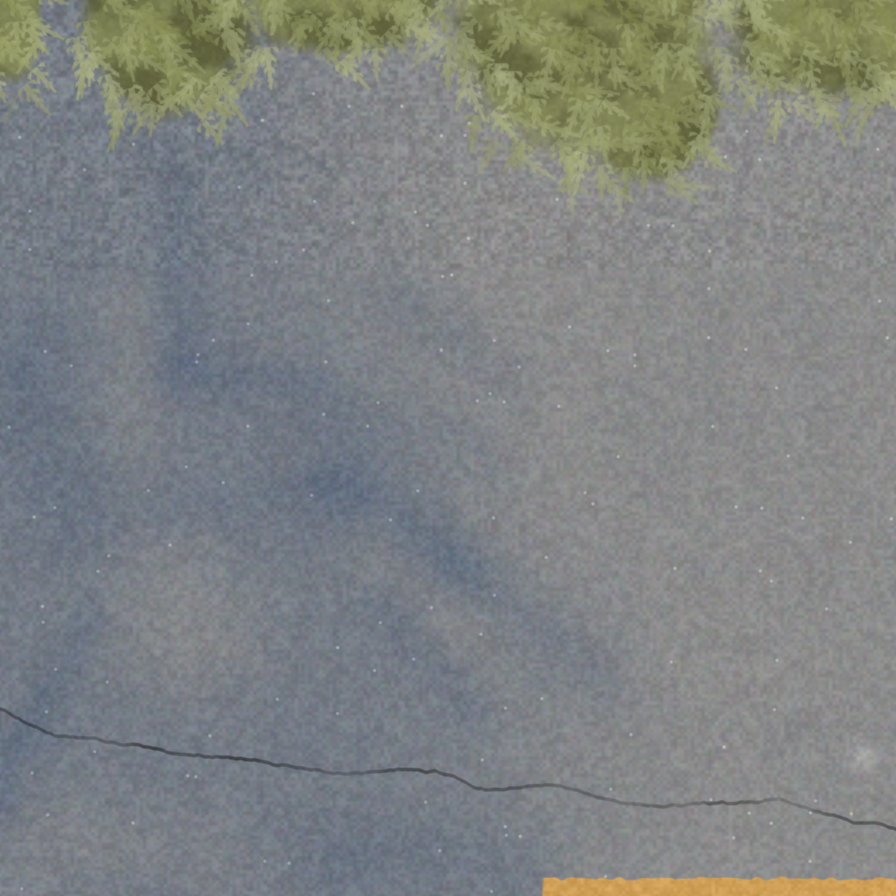
This texture is drawn by a three.js fragment shader. Its source:

```glsl
varying vec2 vUv;

#define SUNLIT vec3(0.545, 0.545, 0.545)
#define SHADE vec3(0.405, 0.445, 0.505)
#define LEAF_DARK vec3(0.36, 0.37, 0.19)
#define LEAF_MID vec3(0.51, 0.53, 0.31)
#define LEAF_PALE vec3(0.64, 0.66, 0.50)
#define PAINT vec3(0.83, 0.63, 0.33)
#define GRAIN 0.11
#define SPRIG_CELLS 19.0
#define SPRIG_LAYERS 6
#define SOFT 0.0014

float hash(vec2 p) {
  vec3 q = fract(vec3(p.xyx) * 0.1031);
  q += dot(q, q.yzx + 33.33);
  return fract((q.x + q.y) * q.z);
}

float noise(vec2 p) {
  vec2 i = floor(p), f = fract(p);
  f = f * f * (3.0 - 2.0 * f);
  return mix(mix(hash(i), hash(i + vec2(1.0, 0.0)), f.x),
             mix(hash(i + vec2(0.0, 1.0)), hash(i + 1.0), f.x), f.y);
}

float fbm(vec2 p) {
  return 0.55 * noise(p) + 0.3 * noise(p * 2.1 + 17.0) + 0.15 * noise(p * 4.3 + 41.0);
}

// Soft band around the segment a-b
float streak(vec2 p, vec2 a, vec2 b, float width) {
  vec2 d = b - a;
  vec2 q = p - a - d * clamp(dot(p - a, d) / dot(d, d), 0.0, 1.0);
  return exp(-dot(q, q) / (width * width));
}

float shadow(vec2 p) {
  vec2 w = p + 0.035 * (vec2(fbm(p * 8.0), fbm(p * 8.0 + 60.0)) - 0.5);
  float border = 0.43 + 0.24 * (1.0 - smoothstep(0.15, 0.85, w.y));
  float s = 0.62 * (1.0 - smoothstep(border - 0.3, border + 0.16, w.x));
  s += 0.42 * streak(w, vec2(0.38, 0.46), vec2(0.52, 0.37), 0.04);
  s += 0.30 * streak(w, vec2(0.52, 0.37), vec2(0.67, 0.25), 0.045);
  s += 0.28 * streak(w, vec2(0.45, 0.66), vec2(0.58, 0.57), 0.035);
  s += 0.22 * streak(w, vec2(0.36, 0.53), vec2(0.55, 0.50), 0.035);
  s += 0.28 * streak(w, vec2(0.20, 0.80), vec2(0.20, 0.60), 0.03);
  s += 0.30 * streak(w, vec2(0.20, 0.59), vec2(0.35, 0.57), 0.03);
  s += 0.32 * streak(w, vec2(0.02, 0.60), vec2(0.08, 0.40), 0.06);
  s += 0.28 * streak(w, vec2(0.20, 0.43), vec2(0.38, 0.45), 0.045);
  s += 0.36 * streak(w, vec2(0.00, 0.11), vec2(0.10, 0.30), 0.025);
  s += 0.25 * streak(w, vec2(0.43, 0.33), vec2(0.53, 0.21), 0.025);
  s += 0.28 * streak(w, vec2(0.38, 0.04), vec2(0.57, 0.02), 0.05);
  s -= 0.38 * streak(w, vec2(0.20, 0.33), vec2(0.23, 0.29), 0.075);
  s -= 0.25 * streak(w, vec2(0.42, 0.39), vec2(0.52, 0.31), 0.035);
  s -= 0.22 * streak(w, vec2(0.14, 0.65), vec2(0.14, 0.52), 0.04);
  s -= 0.22 * streak(w, vec2(0.05, 0.05), vec2(0.22, 0.05), 0.05);
  return clamp(s + 0.25 * (fbm(p * 11.0) - 0.5), 0.0, 1.1);
}

float ramp(float a, float b, float x) { return clamp((x - a) / (b - a), 0.0, 1.0); }

float crackHeight(float x) {
  float y = 0.208 - 0.028 * ramp(0.0, 0.06, x) - 0.043 * ramp(0.06, 0.37, x);
  y += 0.005 * ramp(0.37, 0.47, x) - 0.022 * ramp(0.47, 0.54, x);
  y += 0.004 * ramp(0.54, 0.62, x) - 0.024 * ramp(0.62, 0.71, x);
  y += 0.007 * ramp(0.71, 0.85, x) - 0.012 * ramp(0.87, 0.91, x) - 0.022 * ramp(0.91, 1.0, x);
  return y + 0.009 * (fbm(vec2(x * 45.0, 3.0)) - 0.5);
}

// Positive inside a clump of foliage
float clump(vec2 p, vec2 c, vec2 r) { return 1.0 - length((p - c) / r); }

float cover(vec2 p) {
  float c = max(clump(p, vec2(0.01, 1.0), vec2(0.045, 0.11)), clump(p, vec2(0.19, 1.0), vec2(0.115, 0.15)));
  c = max(c, clump(p, vec2(0.38, 1.02), vec2(0.15, 0.09)));
  c = max(c, clump(p, vec2(0.65, 1.02), vec2(0.18, 0.23)));
  c = max(c, clump(p, vec2(0.73, 0.88), vec2(0.085, 0.10)));
  c = max(c, clump(p, vec2(0.94, 1.01), vec2(0.16, 0.15)));
  return c + 0.3 * (fbm(p * 16.0) - 0.5);
}

// Tapered stem with slanted side needles; local.x runs along it
float sprig(vec2 local, float len) {
  float t = local.x / len, side = abs(local.y);
  float stem = side - 0.07 * (1.0 - 0.6 * t);
  float needle = abs(fract((local.x - side) / 0.27) - 0.5) * 0.19 - 0.04;
  float d = min(stem, max(needle, side - 0.26 * (1.0 - t)));
  return max(d, max(-local.x, local.x - len));
}

vec3 foliage(vec3 ground, vec2 p) {
  float inside = cover(p), tone = fbm(p * 23.0 + 9.0);
  vec3 col = mix(ground, mix(LEAF_DARK, LEAF_MID, smoothstep(0.3, 0.65, tone)), 0.85 * smoothstep(0.08, 0.32, inside));
  for (int layer = 0; layer < SPRIG_LAYERS; layer++) {
    float k = float(layer);
    vec2 g = p * SPRIG_CELLS + k * vec2(0.37, 0.61), cell = floor(g);
    for (int n = 0; n < 9; n++) {
      vec2 id = cell + vec2(mod(float(n), 3.0), floor(float(n) / 3.0)) - 1.0;
      vec2 seed = id + k * 53.0 + 7.0;
      vec2 root = id + vec2(hash(seed), hash(seed + 19.0));
      vec2 home = (root - k * vec2(0.37, 0.61)) / SPRIG_CELLS;
      float depth = cover(home);
      float angle = -1.45 + 2.2 * (hash(seed + 31.0) - 0.5) + 0.4 * smoothstep(0.5, 0.7, home.x);
      vec2 dir = vec2(cos(angle), sin(angle)), q = g - root;
      float d = sprig(vec2(dot(q, dir), dot(q, vec2(-dir.y, dir.x))), 0.55 + 0.4 * hash(seed + 47.0));
      float mask = 1.0 - smoothstep(-SOFT, SOFT, d / SPRIG_CELLS);
      vec3 leaf = mix(LEAF_PALE, LEAF_MID, clamp(depth * 1.1 + 0.7 * (hash(seed + 73.0) - 0.5), 0.0, 1.0));
      leaf *= 0.86 + 0.28 * tone;
      col = mix(col, leaf, mask * 0.72 * smoothstep(0.0, 0.08, depth));
    }
  }
  return col;
}

void main() {
  vec2 p = vUv;
  // Asphalt with shade, grain and pale chips
  vec3 col = mix(SUNLIT, SHADE, shadow(p));
  float grain = 0.6 * noise(p * 260.0) + 0.4 * noise(p * 125.0 + 30.0) - 0.5;
  vec3 tint = vec3(noise(p * 150.0 + 11.0), noise(p * 150.0 + 83.0), noise(p * 150.0 + 157.0)) - 0.5;
  col += GRAIN * grain + 0.028 * tint;
  vec2 chip = p * 70.0, id = floor(chip);
  float dist = length(fract(chip) - 0.25 - 0.5 * vec2(hash(id), hash(id + 9.0)));
  col += 0.16 * step(0.965, hash(id + 27.0)) * (1.0 - smoothstep(0.05, 0.2, dist));
  col += 0.09 * streak(p, vec2(0.962, 0.155), vec2(0.968, 0.155), 0.015);

  // Crack, faint where it breaks up
  float gap = abs(p.y - crackHeight(p.x));
  float strength = 0.25 + 0.55 * noise(vec2(p.x * 30.0, 5.0)) + 0.2 * (1.0 - smoothstep(0.3, 0.5, p.x));
  col *= 1.0 - 0.5 * strength * (1.0 - smoothstep(0.0007, 0.0032, gap));

  // Worn painted line
  vec2 edge = vec2(0.606, 0.0195) + 0.005 * (vec2(noise(p * 90.0), noise(p * 110.0 + 5.0)) - 0.5);
  float line = smoothstep(-SOFT, SOFT, p.x - edge.x) * smoothstep(-SOFT, SOFT, edge.y - p.y);
  col = mix(col, PAINT + GRAIN * grain, 0.95 * line);

  if (p.y > 0.7) col = foliage(col, p) + 0.05 * grain;
  gl_FragColor = vec4(col, 1.0);
}
```
